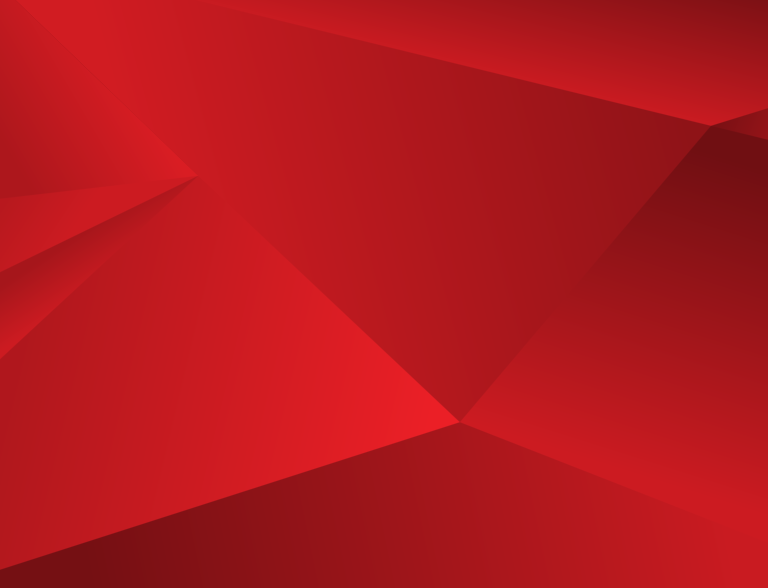
A Shadertoy shader for this background:

```glsl
const vec3 RED_TINT = vec3(1.0, 0.133, 0.163);
const float ASPECT = 1.306;

// Signed distance to the line a-b, positive on its left
float leftOf(vec2 p, vec2 a, vec2 b) {
    vec2 d = normalize(b - a);
    return d.x * (p.y - a.y) - d.y * (p.x - a.x);
}

// Coverage of the cone at apex, counterclockwise from start to end
float wedge(vec2 p, vec2 apex, vec2 start, vec2 end, float blur) {
    float inside = min(leftOf(p, apex, start), -leftOf(p, apex, end));
    return smoothstep(-blur, blur, inside);
}

// Linear ramp of red brightness between two points
vec3 ramp(vec2 p, vec2 from, vec2 to, float levelFrom, float levelTo) {
    vec2 axis = to - from;
    float t = clamp(dot(p - from, axis) / dot(axis, axis), 0.0, 1.0);
    return RED_TINT * mix(levelFrom, levelTo, t);
}

void mainImage(out vec4 fragColor, in vec2 fragCoord) {
    vec2 p = fragCoord / iResolution.xy * vec2(ASPECT, 1.0);
    float blur = 0.8 / iResolution.y;

    // Corners where the facets meet
    vec2 leftHub = vec2(0.337, 0.701);
    vec2 lowHub = vec2(0.782, 0.282);
    vec2 rightHub = vec2(1.209, 0.786);
    vec2 topLeft = vec2(0.026, 1.0);
    vec2 topRidge = vec2(0.332, 1.0);
    vec2 below = vec2(lowHub.x, -1.0);

    // Central facet
    vec3 color = ramp(p, vec2(0.187, 0.864), vec2(1.085, 1.106), 0.82, 0.56);

    // Large facets beside the low hub; later ones overlap earlier ones
    vec3 rightFacet = ramp(p, vec2(1.241, 0.728), vec2(1.073, 0.195), 0.44, 0.80);
    color = mix(color, rightFacet, wedge(p, lowHub, below, rightHub, blur));
    vec3 leftFacet = ramp(p, vec2(0.0, 0.252), vec2(0.681, 0.09), 0.69, 0.92);
    color = mix(color, leftFacet, wedge(p, lowHub, leftHub, below, blur));
    vec3 bottomFacet = ramp(p, vec2(0.153, 0.031), vec2(1.21, 0.249), 0.46, 0.79);
    color = mix(color, bottomFacet,
        wedge(p, lowHub, vec2(0.0, 0.031), vec2(ASPECT, 0.077), blur));

    // Right sliver and top facet
    vec3 sliver = ramp(p, vec2(1.216, 0.779), vec2(1.306, 0.745), 0.48, 0.59);
    color = mix(color, sliver, wedge(p, rightHub, vec2(ASPECT, 0.651), topRidge, blur));
    vec3 topFacet = ramp(p, vec2(1.19, 0.791), vec2(1.244, 1.014), 0.79, 0.49);
    color = mix(color, topFacet, wedge(p, rightHub, vec2(ASPECT, 0.816), topRidge, blur));

    // Nested fan on the left
    vec3 fanLow = ramp(p, vec2(0.017, 0.524), vec2(0.068, 0.447), 0.65, 0.80);
    color = mix(color, fanLow, wedge(p, leftHub, topLeft, vec2(0.0, 0.389), blur));
    vec3 fanMid = ramp(p, vec2(0.0, 0.643), vec2(0.102, 0.575), 0.72, 0.80);
    color = mix(color, fanMid, wedge(p, leftHub, topLeft, vec2(0.0, 0.537), blur));
    vec3 fanTop = ramp(p, vec2(0.034, 0.711), vec2(0.24, 0.831), 0.68, 0.85);
    color = mix(color, fanTop, wedge(p, leftHub, topLeft, vec2(0.0, 0.662), blur));

    fragColor = vec4(color, 1.0);
}
```
